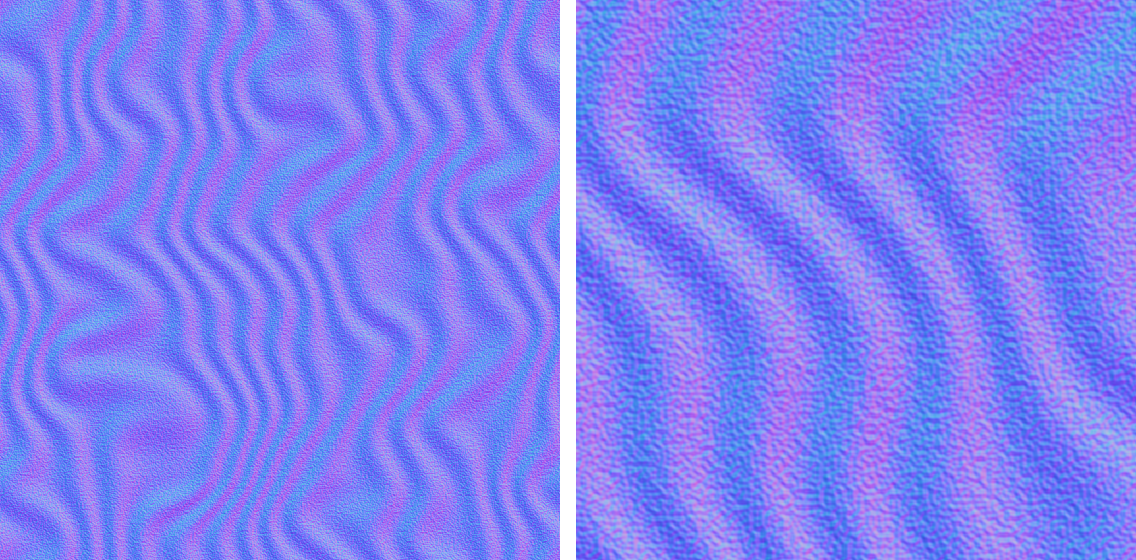
Left, the full canvas; right, a detail of the centre.
Give the GLSL for this texture map, as a Shadertoy shader.

```glsl
// Normal map of wavy, mostly upright sand ripples with a fine grain.

#define RIPPLES 14.0              // ripples across the canvas
#define BEND_CELLS vec2(4.0, 6.0) // broad cells that bend the ripples
#define BEND 1.7                  // bend strength, in ripples
#define BUNCH_CELLS vec2(5.0, 2.0)// tall cells that crowd ripples into columns
#define BUNCH 1.9                 // crowding strength, in ripples
#define RIPPLE_SLOPE 0.43         // steepness of the ripple flanks
#define FLATTEN 6.0               // ripple density below which slopes fade
#define GRAIN_CELLS vec2(290.0, 310.0)
#define GRAIN_SLOPE 0.24          // steepness of the grain
#define BLUE_LEVEL 0.982          // brightness of the upward component

const float TAU = 6.2831853;

// Unit gradient with a hashed direction for one lattice point.
vec2 latticeGradient(vec2 cell, vec2 period, uint seed) {
    uvec2 c = uvec2(mod(cell, period) + 0.5);
    uint h = c.x * 1597u + c.y * 51749u + seed * 7919u;
    h = h * 747796405u + 289133u;
    h = ((h >> ((h >> 28u) + 4u)) ^ h) * 277803737u;
    h = (h >> 22u) ^ h;
    float angle = TAU * float(h & 65535u) / 65536.0;
    return vec2(cos(angle), sin(angle));
}

// Tiling gradient noise: x is the value, yz its slope per cell.
vec3 gradientNoise(vec2 p, vec2 period, uint seed) {
    vec2 i = floor(p), f = p - i;
    vec2 u = f * f * f * (f * (f * 6.0 - 15.0) + 10.0);
    vec2 du = 30.0 * f * f * (f * (f - 2.0) + 1.0);

    vec2 ga = latticeGradient(i, period, seed);
    vec2 gb = latticeGradient(i + vec2(1, 0), period, seed);
    vec2 gc = latticeGradient(i + vec2(0, 1), period, seed);
    vec2 gd = latticeGradient(i + vec2(1, 1), period, seed);

    float a = dot(ga, f);
    float b = dot(gb, f - vec2(1, 0));
    float c = dot(gc, f - vec2(0, 1));
    float d = dot(gd, f - vec2(1, 1));
    float twist = a - b - c + d;

    float value = a + u.x * (b - a) + u.y * (c - a) + u.x * u.y * twist;
    vec2 slope = mix(mix(ga, gb, u.x), mix(gc, gd, u.x), u.y)
               + du * (vec2(b, c) - a + u.yx * twist);
    return vec3(value, slope);
}

// Surface slope of the ripples, from the gradient of their bent phase.
vec2 rippleSlope(vec2 uv) {
    vec3 bend = BEND * gradientNoise(uv * BEND_CELLS, BEND_CELLS, 5u);
    vec3 bunch = BUNCH * gradientNoise(uv * BUNCH_CELLS, BUNCH_CELLS, 11u);
    float phase = RIPPLES * uv.x + bend.x + bunch.x;
    vec2 density = vec2(RIPPLES, 0.0)
                 + bend.yz * BEND_CELLS + bunch.yz * BUNCH_CELLS;
    return RIPPLE_SLOPE * cos(TAU * phase) * density
         / (length(density) + FLATTEN);
}

// Surface slope of the grain, faded where its cells shrink below a pixel.
vec2 grainSlope(vec2 uv, float pixel) {
    vec2 coarseCells = floor(GRAIN_CELLS * 0.5);
    vec2 fine = gradientNoise(uv * GRAIN_CELLS, GRAIN_CELLS, 23u).yz;
    vec2 coarse = gradientNoise(uv * coarseCells, coarseCells, 31u).yz;
    float visible = 1.0 - smoothstep(0.7, 1.4, pixel * GRAIN_CELLS.y);
    return GRAIN_SLOPE * (fine * visible + 0.4 * coarse);
}

void mainImage(out vec4 fragColor, in vec2 fragCoord) {
    vec2 uv = fragCoord / iResolution.y;
    vec2 slope = rippleSlope(uv) + grainSlope(uv, 1.0 / iResolution.y);
    vec3 normal = normalize(vec3(slope, 1.0));
    vec3 color = 0.5 + 0.5 * normal;
    color.b *= BLUE_LEVEL;
    fragColor = vec4(color, 1.0);
}
```
